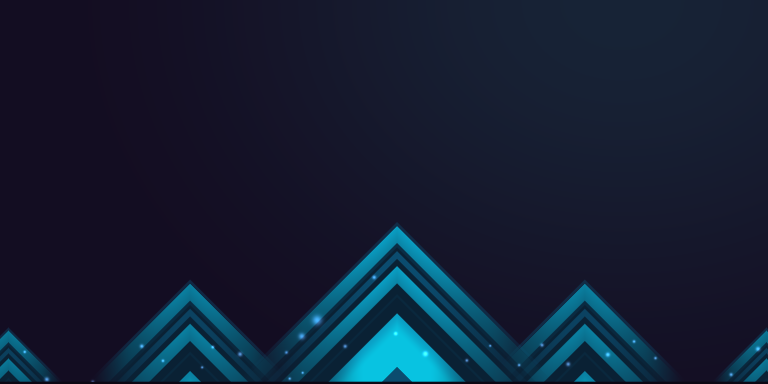
This background is drawn by a WebGL 1 fragment shader. Its source:

```glsl
precision mediump float;
uniform vec2 u_resolution;

#define MAIN_APEX vec2(1.034, 0.412)
#define SIDE_APEX vec2(0.514, 0.262)
#define FAR_APEX vec2(0.987, 0.140)
#define MIRROR_X 1.009
#define GLOW_CENTER vec2(1.62, 1.0)
#define NIGHT vec3(0.076, 0.050, 0.132)
#define SLATE vec3(0.092, 0.138, 0.212)
#define BODY vec3(0.040, 0.130, 0.205)
#define STEEL vec3(0.045, 0.340, 0.490)
#define CYAN vec3(0.040, 0.650, 0.800)
#define CORE vec3(0.030, 0.800, 0.920)
#define SPARK_COUNT 26

float hash(float n) {
  return fract(sin(n * 12.9898) * 4375.85);
}

// Vertical depth below a 45 degree roof
float depthBelow(vec2 p, vec2 apex) {
  return apex.y - p.y - abs(p.x - apex.x);
}

float band(float d, float top, float bottom, float soft) {
  return smoothstep(top - soft, top + soft, d)
       * (1.0 - smoothstep(bottom - soft, bottom + soft, d));
}

// Nested chevrons that darken and dissolve along their arms
vec3 drawPeak(vec3 base, vec2 p, vec2 apex, float scale, float light, float reach) {
  float soft = 1.0 / (u_resolution.y * scale);
  float d = depthBelow(p, apex) / scale;
  float arm = abs(p.x - apex.x) / reach;
  float lit = light * mix(1.0, 0.25, smoothstep(0.05, 0.85, arm));

  vec3 color = mix(BODY, STEEL, 0.12 * band(d, 0.178, 0.186, soft));
  float outer = band(d, 0.0, 0.045, soft) * (1.0 - 5.0 * max(d, 0.0));
  float inner = band(d, 0.105, 0.150, soft) * (1.0 - 5.0 * max(d - 0.105, 0.0));
  color = mix(color, CYAN, lit * (outer + inner));
  color = mix(color, STEEL, lit * 0.85 * band(d, 0.066, 0.086, soft));
  color = mix(color, STEEL, lit * 0.25 * band(d, 0.045, 0.056, soft));

  // Luminous heart with a darker triangle at its foot
  float heart = band(d, 0.228, 0.368, soft);
  float heartLight = light * (1.0 - 0.5 * smoothstep(0.08, 0.20, abs(p.x - apex.x)));
  color = mix(color, mix(CYAN, CORE, smoothstep(0.228, 0.28, d)), heart * heartLight);
  color = mix(color, STEEL, 0.85 * light * smoothstep(0.368 - soft, 0.368 + soft, d));

  float fade = 1.0 - smoothstep(0.60, 1.08, arm);
  float rim = band(d, -0.010, 0.0, soft);
  base = mix(base, STEEL, 0.35 * rim * fade);
  float cover = smoothstep(-soft, soft, d);
  return mix(base, color, cover * max(fade, smoothstep(0.04, 0.15, d) * 0.75));
}

float roofHeight(float x) {
  vec2 ground = vec2(x, 0.0);
  vec2 folded = vec2(abs(x - MIRROR_X), 0.0);
  float sides = max(depthBelow(folded, SIDE_APEX), depthBelow(folded, FAR_APEX));
  return max(depthBelow(ground, MAIN_APEX), sides);
}

float sparkGlow(vec2 p, vec2 center, float radius) {
  vec2 q = (p - center) / radius;
  return exp(-dot(q, q));
}

void main() {
  vec2 p = gl_FragCoord.xy / u_resolution * vec2(2.0, 1.0);
  vec2 folded = vec2(abs(p.x - MIRROR_X), p.y);

  // Night gradient lit from the upper right
  float glow = 1.0 - smoothstep(0.0, 1.55, length((p - GLOW_CENTER) * vec2(1.0, 1.25)));
  vec3 color = mix(NIGHT, SLATE, glow);

  // Peaks from back to front
  color = drawPeak(color, folded, FAR_APEX, 0.70, 0.65, 0.14);
  color = drawPeak(color, folded, SIDE_APEX, 1.0, 0.72, 0.25);
  color = drawPeak(color, p, MAIN_APEX, 1.0, 0.95, 0.39);

  // Sparks scattered under the roofs
  for (int i = 0; i < SPARK_COUNT; i++) {
    float id = float(i) + 1.0;
    float x = 2.0 * (id - 0.5 + 0.8 * (hash(id) - 0.5)) / float(SPARK_COUNT);
    float y = roofHeight(x) * mix(0.1, 0.9, hash(id + 41.0));
    float radius = mix(0.003, 0.006, hash(id + 83.0));
    color += vec3(0.30, 0.45, 0.65) * sparkGlow(p, vec2(x, y), radius);
  }
  // Larger drifting lights on the left slope
  for (int i = 0; i < 3; i++) {
    float k = float(i);
    vec2 center = vec2(0.826, 0.166) - k * vec2(0.040, 0.042);
    color += vec3(0.25, 0.38, 0.58) * sparkGlow(p, center, 0.012 - 0.004 * k);
  }

  // Dark ground line
  float line = 1.5 / 256.0;
  color = mix(NIGHT * 0.6, color, smoothstep(line * 0.6, line * 1.4, p.y));
  gl_FragColor = vec4(color, 1.0);
}
```
